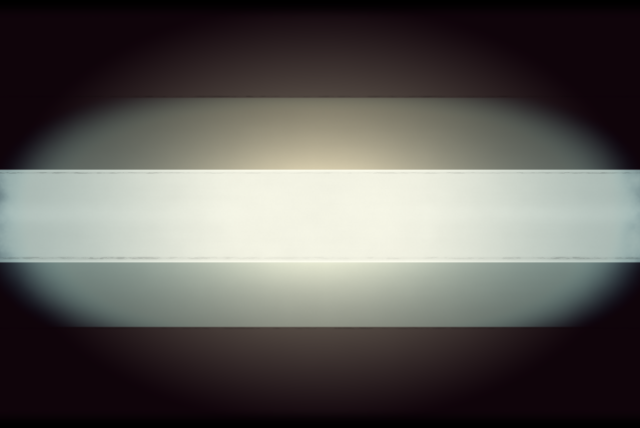
Give the GLSL for this background, as a WebGL 1 fragment shader.

```glsl
precision highp float;

uniform vec2 u_resolution;

const vec3 DARK = vec3(0.060, 0.014, 0.040);
const vec3 BROWN_GLOW = vec3(0.61, 0.63, 0.51);
const vec3 WARM_LIGHT = vec3(0.12, 0.11, 0.09);
const float UPPER_EDGE = 0.7715;
const float BAR_TOP = 0.6035;
const float BAR_BOTTOM = 0.387;
const float LOWER_EDGE = 0.236;

float hash(vec2 p) {
  vec3 q = fract(vec3(p.xyx) * 0.1031);
  q += dot(q, q.yzx + 33.33);
  return fract((q.x + q.y) * q.z);
}

float valueNoise(vec2 p) {
  vec2 cell = floor(p);
  vec2 f = fract(p);
  f = f * f * (3.0 - 2.0 * f);
  float low = mix(hash(cell), hash(cell + vec2(1.0, 0.0)), f.x);
  float high = mix(hash(cell + vec2(0.0, 1.0)), hash(cell + 1.0), f.x);
  return mix(low, high, f.y);
}

float layeredNoise(vec2 p) {
  float sum = 0.0;
  float weight = 0.5;
  for (int i = 0; i < 4; i++) {
    sum += weight * valueNoise(p);
    p = p * 2.03 + 17.0;
    weight *= 0.5;
  }
  return sum;
}

// Soft coverage of everything above a horizontal edge
float above(float y, float edge, float soft) {
  return smoothstep(edge - soft, edge + soft, y);
}

float line(float y, float center, float halfWidth) {
  float d = (y - center) / halfWidth;
  return exp(-d * d);
}

// Superelliptic light; the channels fade apart for a cool fringe
vec3 lightMask(vec2 offset, vec2 radius, float roughness) {
  vec2 q = pow(abs(offset) / radius, vec2(2.7));
  float r = q.x + q.y + roughness;
  return smoothstep(vec3(1.07, 1.11, 1.13), vec3(0.52, 0.55, 0.56), vec3(r));
}

vec3 outerGlow(vec2 offset) {
  float t = max(1.0 - length(offset) * 2.0, 0.0);
  return DARK + BROWN_GLOW * t * t / (t + 0.04);
}

vec3 bandTone(vec3 center, vec3 side, float dx, float depth, float farTone) {
  vec3 tone = mix(center, side, smoothstep(0.0, 0.43, dx));
  vec3 warmth = WARM_LIGHT * exp(-dx * dx * 30.0) * (1.0 - depth) * (1.0 - depth);
  return tone * mix(1.0, farTone, depth) + warmth;
}

// Faint, nearly continuous seam with uneven wear
float wornSeam(vec2 p, float center, float thickness) {
  float flecks = layeredNoise(vec2(p.x * 60.0, p.y * 160.0));
  float patches = valueNoise(vec2(p.x * 12.0, center * 70.0));
  float wear = mix(0.35, 1.0, smoothstep(0.3, 0.7, flecks)) * mix(0.5, 1.0, patches);
  return line(p.y, center, thickness) * wear;
}

void main() {
  vec2 uv = gl_FragCoord.xy / u_resolution;
  vec2 p = vec2(uv.x * 1.5, uv.y);
  vec2 offset = uv - 0.5;
  float dx = abs(offset.x);
  float soft = max(0.0026, 0.8 / u_resolution.y);
  float cloud = layeredNoise(p * 22.0) - 0.47;
  float streak = layeredNoise(vec2(p.x * 5.0, p.y * 80.0)) - 0.47;
  vec3 background = outerGlow(offset);

  // Dim upper and lower bands
  float upperDepth = clamp((uv.y - BAR_TOP) / (UPPER_EDGE - BAR_TOP), 0.0, 1.0);
  float lowerDepth = clamp((BAR_BOTTOM - uv.y) / (BAR_BOTTOM - LOWER_EDGE), 0.0, 1.0);
  vec3 upper = bandTone(vec3(0.72, 0.69, 0.59), vec3(0.36, 0.39, 0.37), dx, upperDepth, 0.66);
  vec3 lower = bandTone(vec3(0.79, 0.81, 0.74), vec3(0.47, 0.54, 0.52), dx, lowerDepth, 0.70);
  upper = mix(background, upper, lightMask(offset, vec2(0.497, 0.305), cloud * 0.03));
  lower = mix(background, lower, lightMask(offset, vec2(0.517, 0.34), cloud * 0.03));

  // Bright middle bar with softly worn ends
  vec3 bar = mix(vec3(0.955, 0.955, 0.895), vec3(0.66, 0.72, 0.70), smoothstep(0.09, 0.51, dx));
  bar += 0.07 * dx * line(uv.y, 0.5, 0.025);
  float endWear = cloud * 0.2 * smoothstep(0.46, 0.5, dx);
  bar = mix(DARK, bar, lightMask(offset, vec2(0.575, 0.36), endWear));

  // Stack the bands from bottom to top
  vec3 color = mix(background, lower, above(uv.y, LOWER_EDGE, soft));
  color = mix(color, bar, above(uv.y, BAR_BOTTOM, soft));
  color = mix(color, upper, above(uv.y, BAR_TOP, soft));
  color = mix(color, background, above(uv.y, UPPER_EDGE, soft));

  // Pale rims and worn seams
  float rims = line(uv.y, BAR_TOP - 0.002, 0.0022) + line(uv.y, BAR_BOTTOM + 0.002, 0.0022);
  color += 0.035 * rims * smoothstep(0.5, 0.42, dx);
  float innerWear = wornSeam(p, 0.596, 0.002) + wornSeam(p, 0.397, 0.003);
  float outerWear = wornSeam(p, UPPER_EDGE + 0.003, 0.0025) + wornSeam(p, LOWER_EDGE - 0.003, 0.0025);
  color *= 1.0 - innerWear * mix(0.07, 0.22, smoothstep(0.05, 0.4, dx));
  color *= 1.0 - 0.18 * outerWear;

  // Film texture and black top and bottom margins
  float grain = valueNoise(p * 300.0) - 0.5;
  color *= 1.0 + 0.02 * cloud + 0.010 * streak + 0.006 * grain;
  color *= smoothstep(0.0, 0.045, uv.y) * smoothstep(1.0, 0.955, uv.y);
  gl_FragColor = vec4(clamp(color, 0.0, 1.0), 1.0);
}
```
